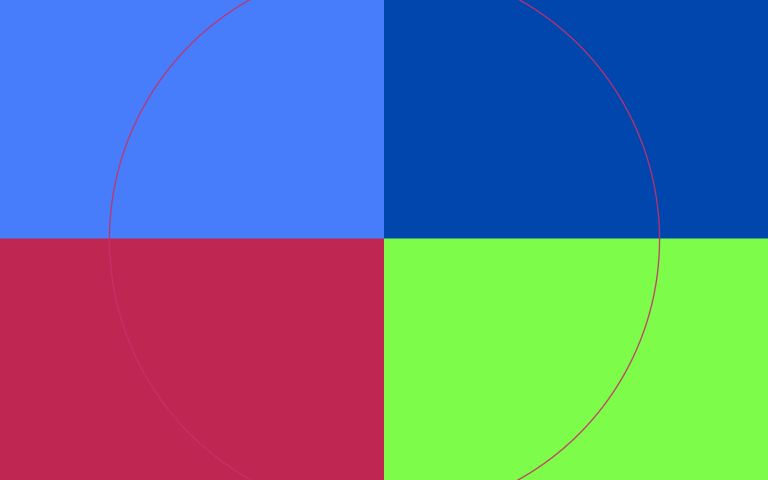
Write a Shadertoy shader that draws this background.

```glsl
// Coverage of the positive side of an edge, softened over one pixel
float coverage(float signedDist, float pixel) {
    return clamp(0.5 + signedDist / pixel, 0.0, 1.0);
}

void mainImage(out vec4 fragColor, in vec2 fragCoord) {
    float pixel = 1.0 / iResolution.y;
    vec2 p = (fragCoord - 0.5 * iResolution.xy) * pixel;

    vec3 skyBlue = vec3(0.28, 0.485, 0.985);
    vec3 deepBlue = vec3(0.0, 0.275, 0.68);
    vec3 crimson = vec3(0.75, 0.15, 0.32);
    vec3 lime = vec3(0.49, 0.99, 0.29);
    vec3 rose = vec3(0.77, 0.19, 0.41);

    // Four flat quadrants
    float right = coverage(p.x, pixel);
    float upper = coverage(p.y - 0.003125, pixel);
    vec3 color = mix(mix(crimson, lime, right), mix(skyBlue, deepBlue, right), upper);

    // Thin ring, cropped by the top and bottom of the canvas
    float ringDist = abs(length(p - vec2(0.001, 0.001)) - 0.573);
    color = mix(color, rose, 0.9 * coverage(0.0014 - ringDist, pixel));

    fragColor = vec4(color, 1.0);
}
```
